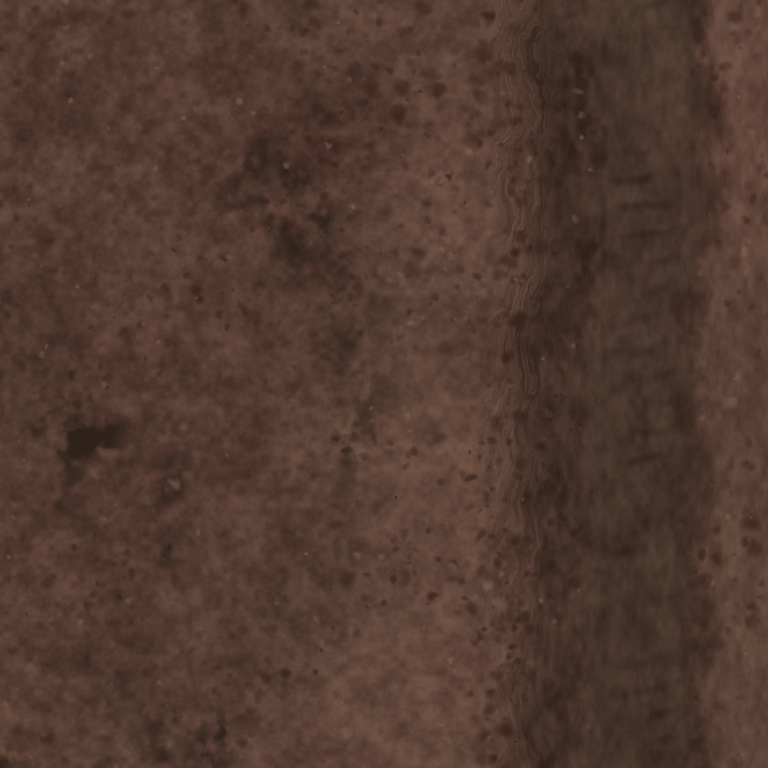
Reproduce this texture procedurally as a three.js fragment shader.

```glsl
// Damp brown soil with scattered clods, dark stains and a vertical tyre rut.
varying vec2 vUv;

const vec3 DEEP_EARTH = vec3(0.245, 0.165, 0.132);
const vec3 PALE_EARTH = vec3(0.390, 0.282, 0.236);
const vec3 CLOD_COLOR = vec3(0.195, 0.118, 0.090);
const vec3 STAIN_COLOR = vec3(0.165, 0.122, 0.090);
const vec3 PEBBLE_COLOR = vec3(0.490, 0.385, 0.335);
const vec3 OLIVE_SHIFT = vec3(-0.018, 0.003, -0.001);
const float RUT_LEFT = 0.690;      // crumbling edge of the dark rut
const float TREAD_LEFT = 0.780;    // tyre print inside the rut
const float TREAD_RIGHT = 0.905;
const float TREAD_PITCH = 0.037;   // distance between lug marks
const float GRAIN_CELLS = 105.0;
const float GRAIN_CONTRAST = 0.85;
const float CRUMB_CONTRAST = 0.80;

float hash(vec2 p) {
  vec3 q = fract(vec3(p.xyx) * 0.1031);
  q += dot(q, q.yzx + 33.33);
  return fract((q.x + q.y) * q.z);
}

float noise(vec2 p) {
  vec2 cell = floor(p), f = fract(p);
  f = f * f * (3.0 - 2.0 * f);
  float low = mix(hash(cell), hash(cell + vec2(1.0, 0.0)), f.x);
  float high = mix(hash(cell + vec2(0.0, 1.0)), hash(cell + 1.0), f.x);
  return mix(low, high, f.y);
}

float fbm(vec2 p) {
  float sum = 0.0, weight = 0.5;
  for (int i = 0; i < 4; i++) {
    sum += weight * noise(p);
    p = mat2(0.8, 0.6, -0.6, 0.8) * p * 2.03 + 17.3;
    weight *= 0.5;
  }
  return sum / 0.94;
}

// Soft band between two x positions.
float band(float x, float from, float to, float blur) {
  return smoothstep(from - blur, from + blur, x) * (1.0 - smoothstep(to - blur, to + blur, x));
}

// Soft ragged blobs, one possible per grid cell; returns coverage.
float blobs(vec2 p, float cells, float chance, float salt) {
  vec2 g = p * cells + salt;
  g += 0.26 * (vec2(noise(g * 3.0), noise(g * 3.0 + 41.0)) - 0.5);
  float cover = 0.0;
  for (int j = -1; j <= 1; j++) {
    for (int i = -1; i <= 1; i++) {
      vec2 cell = floor(g) + vec2(float(i), float(j));
      vec2 center = cell + vec2(hash(cell + 3.1), hash(cell + 57.7));
      float radius = mix(0.20, 0.50, hash(cell + 91.3));
      float present = step(hash(cell + 23.9), chance);
      float strength = mix(0.25, 1.0, hash(cell + 71.5));
      float shape = 1.0 - smoothstep(0.2 * radius, radius, length(g - center));
      cover = max(cover, present * strength * shape);
    }
  }
  return cover;
}

// Curved lug marks and a dashed seam left by the tyre.
float treadMarks(vec2 p) {
  float across = (p.x - TREAD_LEFT) / (TREAD_RIGHT - TREAD_LEFT);
  float bend = 0.024 * across * across + 0.010 * noise(p * 30.0);
  float phase = fract((p.y - bend) / TREAD_PITCH);
  float lug = smoothstep(0.2, 0.5, phase) * (1.0 - smoothstep(0.5, 0.75, phase));
  lug *= band(across, 0.16, 0.76, 0.14) * smoothstep(0.2, 0.8, noise(p * vec2(30.0, 17.0)));
  float seam = band(p.x, TREAD_LEFT + 0.002, TREAD_LEFT + 0.010, 0.004);
  seam *= smoothstep(0.3, 0.8, noise(vec2(7.0, p.y * 65.0)));
  return lug + 0.7 * seam;
}

void main() {
  vec2 p = vUv;
  float ragged = fbm(p * vec2(26.0, 20.0)) - 0.5;
  float x = p.x + 0.030 * (noise(vec2(2.0, p.y * 4.0)) - 0.5) + 0.060 * ragged;

  // Broad vertical zones, from 0 (deep) to 1 (pale).
  float rut = band(x, RUT_LEFT, TREAD_LEFT - 0.003, 0.030);
  float tread = band(x, TREAD_LEFT, TREAD_RIGHT, 0.016);
  float rutRim = band(x, TREAD_RIGHT - 0.008, TREAD_RIGHT + 0.018, 0.016);
  float tone = 0.62 + 0.34 * band(x, 0.49, 0.64, 0.085);
  tone += 0.20 * smoothstep(0.91, 0.95, x) - 0.08 * (1.0 - smoothstep(0.0, 0.2, p.x));
  tone = mix(tone, 0.04, 0.95 * rut);
  tone = mix(tone, 0.33, tread);
  tone -= 0.36 * rutRim;

  // Mottling, crumbs and grain; wheel-worn ground is drawn out vertically.
  float worn = smoothstep(0.64, 0.72, x);
  vec2 stretch = mix(vec2(1.0), vec2(1.1, 0.6), worn);
  tone += 0.80 * (fbm(p * 7.0 + 5.0) - 0.5) * (1.0 - 0.4 * worn);
  tone += CRUMB_CONTRAST * (fbm(p * stretch * 36.0) - 0.5);
  tone += GRAIN_CONTRAST * (fbm(p * stretch * GRAIN_CELLS) - 0.5) * (1.0 - 0.25 * tread);
  vec3 color = mix(DEEP_EARTH, PALE_EARTH, clamp(tone, -0.4, 1.35));

  // Olive cast in the rut and, faintly, in drifting patches.
  float olive = 0.75 * tread + 0.45 * rut + 0.9 * (fbm(p * 5.0 + 31.0) - 0.5);
  color += OLIVE_SHIFT * clamp(olive, -0.5, 1.0);

  // Damp stains on the open ground, broken up by crumbs.
  float openGround = 1.0 - smoothstep(0.40, 0.56, p.x);
  float stain = smoothstep(0.57, 0.74, fbm(p * vec2(8.5, 7.0) + 12.0));
  stain *= openGround * smoothstep(0.34, 0.66, fbm(p * 42.0 + 8.0));
  color = mix(color, STAIN_COLOR, 0.88 * stain);

  // Clods are scattered everywhere and gather along the crumbling edge.
  float edge = band(x, 0.62, 0.71, 0.035);
  float patches = smoothstep(0.25, 0.65, noise(p * 8.0 + 60.0));
  float clods = blobs(p, 27.0, 0.34, 11.0) * mix(0.35 + 0.5 * patches, 1.0, edge);
  clods = max(clods, 0.75 * blobs(p, 52.0, 0.36, 130.0) * max(0.25 + 0.7 * patches, edge));
  clods = max(clods, 0.9 * max(edge, 0.7 * rut) * blobs(p, 35.0, 0.55, 77.0));
  color = mix(color, CLOD_COLOR, 0.82 * clods * (1.0 - 0.8 * tread));

  color *= 1.0 - 0.20 * treadMarks(p);

  // Sparse pale pebbles and chips.
  float pebbles = max(blobs(p, 32.0, 0.03, 211.0), blobs(p, 70.0, 0.035, 307.0));
  color = mix(color, PEBBLE_COLOR, 0.60 * pebbles * (1.0 - tread));

  gl_FragColor = vec4(color, 1.0);
}
```
